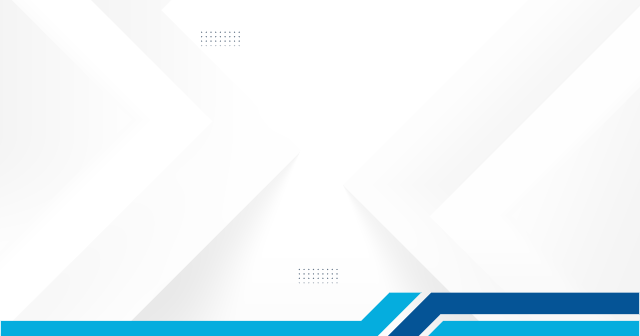
Write a WebGL 2 fragment shader that draws this background.

```glsl
#version 300 es
precision highp float;

#define CYAN vec3(0.02, 0.68, 0.87)
#define BLUE vec3(0.02, 0.33, 0.59)
#define DOT_COLOR vec3(0.25, 0.33, 0.42)
#define DOT_PITCH vec2(0.0140, 0.0132)
#define DOT_COUNT vec2(9.0, 4.0)
#define DOT_RADIUS 0.0018
#define SHADOW_DEPTH 0.085
#define BAR_TOP 0.129
#define BAR_LOW 0.045
#define DIAG 0.7071

uniform vec2 u_resolution;
out vec4 outColor;

// Antialiased coverage of a signed distance, negative inside
float fill(float d) {
    return clamp(0.5 - d * u_resolution.y, 0.0, 1.0);
}

// Horizontal depth inside a 45 degree chevron; side is 1 when it points right
float chevron(vec2 p, vec2 tip, float side) {
    return side * (tip.x - p.x) - abs(p.y - tip.y);
}

// Shadow fanning out below a diagonal edge that descends from the apex
float fanShadow(vec2 p, vec2 apex, float side) {
    vec2 q = p - apex;
    float along = DIAG * (side * q.x - q.y);
    float across = DIAG * (-side * q.x - q.y);
    float fan = 1.0 - smoothstep(0.0, 0.48, across / max(along, 0.001));
    float reach = 0.45 + 0.55 * smoothstep(0.0, 0.6, along);
    return SHADOW_DEPTH * fan * reach * fill(-across) * step(0.0, along);
}

// Grid of dots starting at its top left dot, fading in the last row
float dotGrid(vec2 p, vec2 start) {
    vec2 q = (p - start) * vec2(1.0, -1.0);
    vec2 cell = clamp(floor(q / DOT_PITCH + 0.5), vec2(0.0), DOT_COUNT - 1.0);
    float fade = 0.8 - 0.4 * step(DOT_COUNT.y - 1.5, cell.y);
    return fade * fill(length(q - cell * DOT_PITCH) - DOT_RADIUS);
}

// Darkening of the layered panels on the left
float leftPanels(vec2 p) {
    float inner = chevron(p, vec2(0.391, 0.644), 1.0);
    float middle = chevron(p, vec2(0.632, 0.639), 1.0);
    float wedge = chevron(p, vec2(0.480, 0.970), -1.0);
    float lowerEdge = p.x - p.y - 0.346;

    float upper = 0.038 * (1.0 - smoothstep(0.25, 0.82, p.x));
    float lower = 0.006 + 0.022 * smoothstep(0.6, 0.05, p.y) * step(p.y, 0.6);
    lower *= 1.0 - 0.7 * smoothstep(0.0, 0.35, -middle);
    float band = mix(lower, upper, smoothstep(0.45, 0.7, p.y));
    float shade = band * fill(DIAG * max(wedge, lowerEdge));

    float rim = 0.010 * (1.0 - smoothstep(0.0, 0.07, -inner));
    float face = 0.005 + 0.036 * clamp(1.0 - p.x / 0.39, 0.0, 1.0)
        * smoothstep(0.2, 0.6, p.y);
    float sheet = mix(rim, face, fill(-DIAG * inner));
    return mix(shade, sheet, fill(-DIAG * middle));
}

// Darkening of the layered panels on the right
float rightPanels(vec2 p) {
    float outer = chevron(p, vec2(1.020, 0.450), -1.0);
    float middle = chevron(p, vec2(1.279, 0.356), -1.0);
    float inner = chevron(p, vec2(1.522, 0.358), -1.0);
    float down = 1.0 - smoothstep(0.08, 0.36, p.y);

    float band = 0.005 + 0.028 * smoothstep(0.0, 0.38, outer) + 0.012 * down;
    float rim = 0.010 * (1.0 - smoothstep(0.0, 0.06, -inner));
    float sheet = 0.001 + 0.022 * down + rim;
    float face = 0.006 + 0.036 * smoothstep(1.45, 2.0, p.x + 0.4 * (0.36 - p.y));
    sheet = mix(sheet, face, fill(-DIAG * inner));
    float shade = mix(band, sheet, fill(-DIAG * middle));
    return shade * fill(-DIAG * outer);
}

void main() {
    vec2 p = gl_FragCoord.xy / u_resolution.y;
    float width = u_resolution.x / u_resolution.y;

    // Pale panels and the shadows between them
    float shade = leftPanels(p) + rightPanels(p);
    shade += fanShadow(p, vec2(0.893, 0.547), -1.0);
    shade += fanShadow(p, vec2(1.020, 0.450), 1.0);
    shade += 0.012 * (1.0 - smoothstep(0.0, 0.28, p.y))
        * smoothstep(0.4, 0.7, p.x) * (1.0 - smoothstep(1.1, 1.35, p.x));
    vec3 color = vec3(0.999 - shade);

    // Dot grids
    float dots = max(dotGrid(p, vec2(0.600, 0.904)), dotGrid(p, vec2(0.891, 0.198)));
    color = mix(color, DOT_COLOR, dots);

    // Slanted footer bars
    float slant = p.x - p.y;
    float margin = max(0.0025 - p.x, p.x - width + 0.0025);
    float leftBar = max(max(p.y - BAR_TOP, DIAG * (slant - 1.124)),
        min(p.y - BAR_LOW, DIAG * (1.030 - slant)));
    float rightBar = max(p.y - BAR_LOW, DIAG * (1.274 - slant));
    float blueBar = max(max(p.y - BAR_TOP, DIAG * (1.154 - slant)),
        min(0.065 - p.y, DIAG * (slant - 1.246)));
    color = mix(color, CYAN, fill(max(min(leftBar, rightBar), margin)));
    color = mix(color, BLUE, fill(max(blueBar, margin)));

    outColor = vec4(color, 1.0);
}
```
